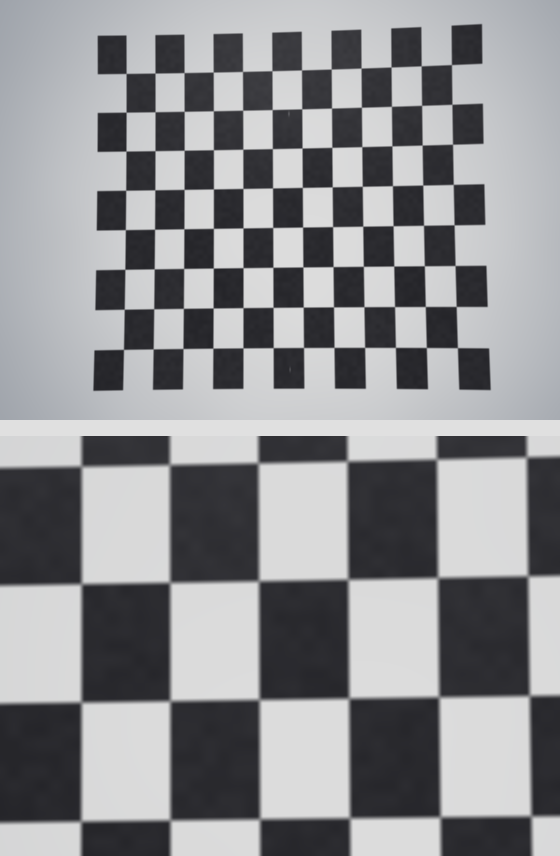
Top: the whole. Bottom: its middle third, enlarged.
Give the GLSL for this pattern, as a WebGL 1 fragment shader.

```glsl
precision highp float;
// A printed 13 by 9 checkerboard on softly lit paper, seen at a slight tilt.
uniform vec2 u_resolution;

float hash(vec2 p) {
  return fract(sin(dot(p, vec2(41.3, 289.1))) * 4375.85);
}

float noise(vec2 p) {
  vec2 i = floor(p), f = fract(p);
  f = f * f * (3.0 - 2.0 * f);
  return mix(mix(hash(i), hash(i + vec2(1.0, 0.0)), f.x),
             mix(hash(i + vec2(0.0, 1.0)), hash(i + vec2(1.0, 1.0)), f.x), f.y);
}

// Maps canvas position to cell coordinates on the tilted, slightly bowed sheet.
vec2 boardCoords(vec2 p) {
  vec2 s = vec2(0.5);
  for (int i = 0; i < 5; i++) {
    vec2 bow = s * (1.0 - s);
    float left = mix(0.1667, 0.1745, s.y) + 0.0104 * bow.y;
    float right = mix(0.8763, 0.8607, s.y) - 0.0104 * bow.y;
    float bottom = mix(0.0694, 0.0712, s.x) + 0.017 * bow.x;
    float top = mix(0.9149, 0.9427, s.x) - 0.021 * bow.x;
    s = (p - vec2(left, bottom)) / vec2(right - left, top - bottom);
    s = clamp(s, -0.4, 1.4);
  }
  // Perspective foreshortening along each axis
  s += vec2(0.03, -0.028) * s * (1.0 - s);
  return s * vec2(13.0, 9.0);
}

// Ink coverage, 0 on paper and 1 inside a dark cell.
float checker(vec2 cell, vec2 soft) {
  vec2 count = vec2(13.0, 9.0);
  vec2 inner = clamp(cell, vec2(0.5), count - 0.5);
  vec2 wave = abs(fract((inner - 0.5) * 0.5) - 0.5) * 2.0 - 0.5;
  vec2 flip = smoothstep(-soft, soft, wave) * 2.0 - 1.0;
  vec2 inside = smoothstep(-soft, soft, min(cell, count - cell));
  return (0.5 + 0.5 * flip.x * flip.y) * inside.x * inside.y;
}

// Short upright fleck of missing ink.
float fleck(vec2 p, vec2 center) {
  vec2 d = (p - center) / vec2(0.0015, 0.006);
  return exp(-dot(d, d));
}

void main() {
  vec2 p = gl_FragCoord.xy / u_resolution;
  vec2 soft = max(vec2(0.04, 0.031), vec2(18.0, 10.0) / u_resolution);
  vec2 cell = boardCoords(p);

  // Paper with cool, uneven falloff toward the edges
  vec2 q = p - vec2(0.53, 0.47);
  float falloff = pow(3.4 * q.x * q.x + 1.6 * q.y * q.y, 1.4);
  float shade = 0.3 * (1.0 - exp(-falloff));
  vec3 paper = vec3(0.862 - shade) + shade * vec3(0.0, 0.08, 0.2);
  paper += 0.012 * (noise(p * vec2(9.0, 7.0)) - 0.5);

  // Ink with mottling, per-cell tone and a faint glare near the top
  vec2 g = p - vec2(0.52, 0.86);
  float tone = 0.025 * (noise(p * vec2(120.0, 90.0)) - 0.5)
             + 0.02 * (hash(floor(cell)) - 0.5)
             + 0.065 * exp(-14.0 * dot(g, g));
  vec3 ink = vec3(0.163, 0.163, 0.18) + tone;
  ink += 0.16 * (fleck(p, vec2(0.516, 0.729)) + fleck(p, vec2(0.518, 0.12)));

  gl_FragColor = vec4(mix(paper, ink, checker(cell, soft)), 1.0);
}
```
